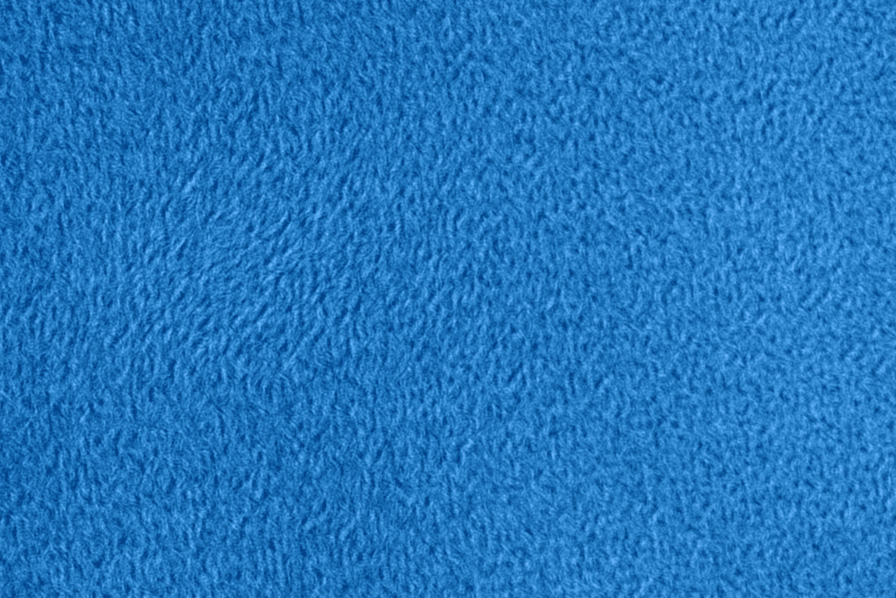
Reproduce this texture procedurally as a Shadertoy shader.

```glsl
// Blue fleece: short brushed tufts with soft creases and fine fibres.

#define TUFT_FREQ 90.0      // tufts per canvas height
#define TUFT_LENGTH 0.0165  // smear along the nap
#define FIBRE_FREQ 205.0    // fibres per canvas height
#define FIBRE_LENGTH 0.0095
#define GRAIN_FREQ 235.0
#define LIGHT_OFFSET vec2(-0.0034, 0.0024)
#define CONTRAST 0.97
#define MID_BLUE vec3(0.130, 0.470, 0.746)
#define BLUE_SLOPE vec3(0.067, 0.077, 0.077)
#define BLUE_CURVE vec3(0.008, 0.0, 0.0)

const int TAPS = 7;

float hash(ivec2 cell) {
    uint h = uint(cell.x) * 374761393u + uint(cell.y) * 668265263u;
    h = (h ^ (h >> 13)) * 1274126177u;
    h = (h ^ (h >> 15)) * 2246822519u;
    return float((h ^ (h >> 16)) & 65535u) / 65536.0;
}

// Contribution of one lattice corner with a random unit gradient
float corner(ivec2 cell, vec2 offset) {
    float a = 6.2832 * hash(cell);
    return dot(vec2(cos(a), sin(a)), offset);
}

// Gradient noise scaled to a spread of about one
float noise(vec2 p) {
    ivec2 i = ivec2(floor(p));
    vec2 f = fract(p);
    vec2 s = f * f * (3.0 - 2.0 * f);
    float low = mix(corner(i, f), corner(i + ivec2(1, 0), f - vec2(1, 0)), s.x);
    float high = mix(corner(i + ivec2(0, 1), f - vec2(0, 1)),
                     corner(i + ivec2(1, 1), f - vec2(1, 1)), s.x);
    return mix(low, high, s.y) / 0.21;
}

// Lattice turned off the pixel axes, so no rows show
vec2 turned(vec2 p) {
    return mat2(0.8, 0.6, -0.6, 0.8) * p;
}

// Noise smeared along a direction to form strands
float strands(vec2 p, vec2 dir, float freq, float len) {
    float sum = 0.0, total = 0.0;
    for (int k = 0; k < TAPS; k++) {
        float t = float(k) / float(TAPS - 1) - 0.5;
        float w = 1.0 - 2.2 * t * t;
        sum += w * noise(turned(p + dir * t * len) * freq + 31.7);
        total += w;
    }
    return sum / total;
}

// Soft patch where the nap was brushed sideways
float brushedPatch(vec2 p) {
    vec2 d = (p - vec2(0.42, 0.53)) / vec2(0.30, 0.15);
    return exp(-dot(d, d));
}

// Angle of the nap: near upright, turned in the patch and to the right
float napAngle(vec2 p) {
    float right = smoothstep(0.75, 1.4, p.x);
    return 1.86 + 0.13 * noise(p * 3.5 + 7.0) + 0.26 * right
         - 0.95 * brushedPatch(p);
}

vec2 heading(float angle) {
    return vec2(cos(angle), sin(angle));
}

void mainImage(out vec4 fragColor, in vec2 fragCoord) {
    vec2 p = fragCoord / iResolution.y;
    float right = smoothstep(0.35, 1.4, p.x);

    // Nap direction, with a looser one for single fibres
    float angle = napAngle(p);
    vec2 tuftDir = heading(angle + 0.16 * noise(p * 20.0));
    vec2 fibreDir = heading(angle + 0.45 * noise(p * 34.0 + 13.0));

    // Tuft height and its relief under a light from the upper left
    float len = TUFT_LENGTH * (1.0 - 0.4 * right);
    float height = strands(p, tuftDir, TUFT_FREQ, len) / 0.66;
    float lit = strands(p + LIGHT_OFFSET, tuftDir, TUFT_FREQ, len) / 0.66;
    float relief = height - lit;
    float crease = height * height - 1.0;

    // Fibres, grain and mottling
    float fibre = strands(p, fibreDir, FIBRE_FREQ, FIBRE_LENGTH) / 0.57;
    float grain = noise(turned(p) * GRAIN_FREQ + 91.0);
    float mottle = noise(p * 27.0 + 53.0);

    float pile = 0.45 * height + 0.45 * relief - 0.07 * crease
               + 0.45 * fibre + 0.40 * grain + 0.18 * mottle;
    pile *= CONTRAST * mix(1.08, 0.84, right);

    // Broad light: dim at the left edge, brighter to the right
    float broad = mix(-0.27, 0.32, right) + 0.10 * noise(p * 2.6 + 3.0)
                - 0.38 * exp(-p.x * 7.0) + 0.10 * brushedPatch(p);

    float tone = clamp(pile + broad, -2.7, 2.8);
    vec3 colour = MID_BLUE + BLUE_SLOPE * tone + BLUE_CURVE * tone * tone;
    fragColor = vec4(clamp(colour, 0.0, 1.0), 1.0);
}
```
